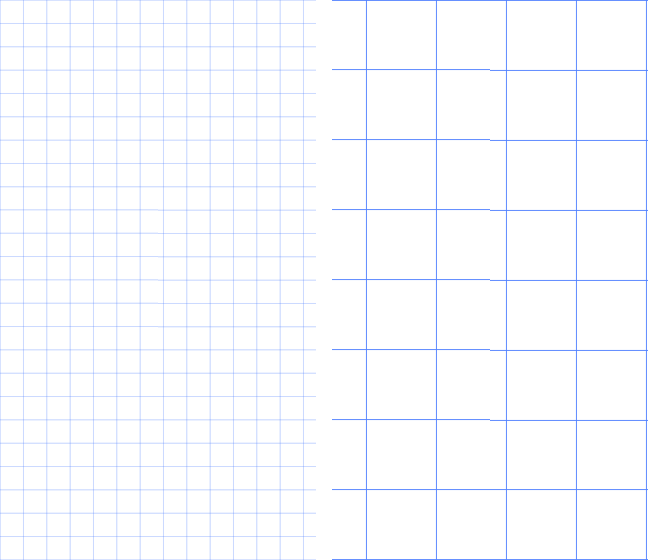
Left: the whole. Right: its middle third, enlarged.
A Shadertoy shader for this pattern:

```glsl
// Graph paper: hairline blue squares on white, 24 rows high and 13.5 columns wide.
// Each rule is a distance to the nearest grid line, softened by a windowed sinc,
// and the horizontal rules in the middle band step by one line width at mid-page.

const float PI = 3.14159265;
const float ROWS = 24.0;            // cells over the canvas height
const float LINE_WIDTH = 0.0125;    // in cells
const float LEFT_STEP_ROW = 15.5;   // rules above this sit half a width low
const float RIGHT_STEP_ROW = 9.5;
const vec3 PAPER = vec3(1.0);
const vec3 INK = vec3(0.31, 0.50, 1.0);

float sinc(float x) {
    float a = PI * max(x, 1e-3);
    return sin(a) / a;
}

// Coverage of a line, from its distance and width in pixels
float lineCoverage(float dist, float width) {
    float edge = max(dist - max(0.5 * (width - 1.0), 0.0), 0.0);
    float soft = edge < 1.0 ? sinc(edge) * sinc(edge / 3.0) : 0.0;
    return min(width, 1.0) * soft;
}

// Rule near a whole cell coordinate, shifted by an offset in cells
float gridRule(float coord, float offset, float cellPixels) {
    float dist = abs(coord - floor(coord + 0.5) - offset);
    return lineCoverage(dist * cellPixels, LINE_WIDTH * cellPixels);
}

// Horizontal rule whose offset flips sign above a given row
float steppedRule(float coord, float stepRow, float cellPixels) {
    float side = floor(coord + 0.5) > stepRow ? -0.5 : 0.5;
    return gridRule(coord, side * LINE_WIDTH, cellPixels);
}

void mainImage(out vec4 fragColor, in vec2 fragCoord) {
    float cellPixels = iResolution.y / ROWS;
    vec2 cell = fragCoord / cellPixels;

    // Vertical rules
    float vertical = gridRule(cell.x, 0.5 * LINE_WIDTH, cellPixels);

    // Horizontal rules, joined at the middle of the page
    float rightHalf = clamp(fragCoord.x - 0.5 * iResolution.x + 0.5, 0.0, 1.0);
    float horizontal = mix(steppedRule(cell.y, LEFT_STEP_ROW, cellPixels),
                           steppedRule(cell.y, RIGHT_STEP_ROW, cellPixels),
                           rightHalf);

    // Ink over paper
    float ink = 1.0 - (1.0 - vertical) * (1.0 - horizontal);
    fragColor = vec4(mix(PAPER, INK, ink), 1.0);
}
```
